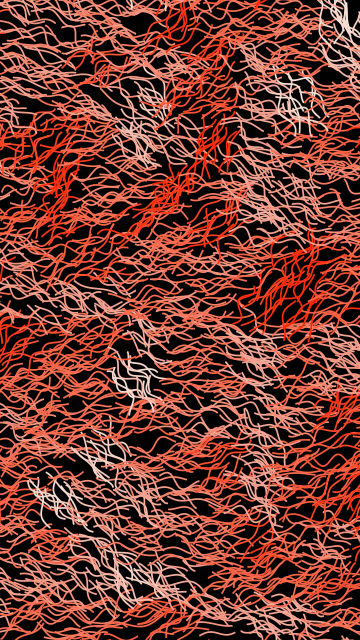
Reproduce this pattern procedurally as a WebGL 1 fragment shader.

```glsl
precision highp float;
// Tangled wavy threads on black, scattered from a square grid of cells.
// Each cell has a tone that sets both the slope of its threads and their
// colour, from steep rising red over level coral to falling pale pink.
uniform vec2 u_resolution;

const float COLUMNS = 9.0;
const int THREADS_PER_CELL = 12;
const float HALF_WIDTH = 0.0215;
const vec3 GROUND = vec3(0.006, 0.002, 0.002);
const vec3 RED = vec3(0.98, 0.17, 0.04);
const vec3 CORAL = vec3(0.98, 0.43, 0.32);
const vec3 PINK = vec3(0.96, 0.64, 0.57);
const vec3 PALE = vec3(0.97, 0.88, 0.84);

// Four random values from three coordinates, without sine.
vec4 hash4(vec3 p) {
  vec4 q = fract(p.xyzx * vec4(0.1031, 0.1030, 0.0973, 0.1099));
  q += dot(q, q.wzxy + 33.33);
  return fract((q.xxyz + q.yzzw) * q.zywx);
}

float valueNoise(vec2 p) {
  vec2 i = floor(p);
  vec2 f = fract(p);
  f = f * f * (3.0 - 2.0 * f);
  float low = mix(hash4(vec3(i, 91.0)).x, hash4(vec3(i + vec2(1.0, 0.0), 91.0)).x, f.x);
  float high = mix(hash4(vec3(i + vec2(0.0, 1.0), 91.0)).x, hash4(vec3(i + 1.0, 91.0)).x, f.x);
  return mix(low, high, f.y);
}

// Tone of a cell: broad patches plus a share of its own.
float cellTone(vec2 cell) {
  float patches = valueNoise(cell * 0.57 + 40.3);
  float own = hash4(vec3(cell, 57.0)).y;
  return clamp(0.5 + 1.15 * (mix(patches, own, 0.45) - 0.5), 0.0, 1.0);
}

vec3 threadColor(float tone) {
  vec3 c = mix(RED, CORAL, smoothstep(0.08, 0.45, tone));
  c = mix(c, PINK, smoothstep(0.42, 0.70, tone));
  return mix(c, PALE, smoothstep(0.68, 0.95, tone));
}

vec2 rotate(vec2 p, float angle) {
  float c = cos(angle);
  float s = sin(angle);
  return vec2(c * p.x + s * p.y, c * p.y - s * p.x);
}

// Distance to a wave along x, cut off with round ends at +-halfLength.
float waveDistance(vec2 p, float halfLength, float amplitude, float frequency, float phase) {
  float x = clamp(p.x, -halfLength, halfLength);
  float angle = x * frequency + phase;
  float slope = amplitude * frequency * cos(angle);
  float across = (p.y - amplitude * sin(angle)) / sqrt(1.0 + slope * slope);
  return length(vec2(p.x - x, across));
}

// Paints the threads that start in one cell over the colour so far.
vec3 paintCell(vec3 color, vec2 p, vec2 cell, float pixel) {
  float tone = cellTone(cell);
  for (int i = 0; i < THREADS_PER_CELL; i++) {
    vec4 place = hash4(vec3(cell + 17.0, float(i) + 3.0));
    vec4 shape = hash4(vec3(cell + 71.0, float(i) + 29.0));
    vec2 q = p - cell - place.xy;
    if (dot(q, q) < 0.8) {
      float angle = 2.5 * (0.5 - tone) + 0.9 * (place.z - 0.5);
      float halfLength = mix(0.32, 0.68, place.w);
      float amplitude = mix(0.05, 0.17, shape.x);
      float frequency = mix(3.5, 8.5, shape.y);
      float d = waveDistance(rotate(q, angle), halfLength, amplitude, frequency, 6.2832 * shape.z);
      float cover = clamp((HALF_WIDTH - d) / pixel + 0.5, 0.0, 1.0);
      color = mix(color, threadColor(tone + 0.14 * (shape.w - 0.5)), cover);
    }
  }
  return color;
}

void main() {
  float pixel = COLUMNS / u_resolution.x;
  vec2 p = gl_FragCoord.xy * pixel;
  vec2 home = floor(p);
  vec3 color = GROUND;
  // Threads reach at most one cell beyond their own.
  for (int y = -1; y <= 1; y++) {
    for (int x = -1; x <= 1; x++) {
      color = paintCell(color, p, home + vec2(float(x), float(y)), pixel);
    }
  }
  gl_FragColor = vec4(color, 1.0);
}
```
